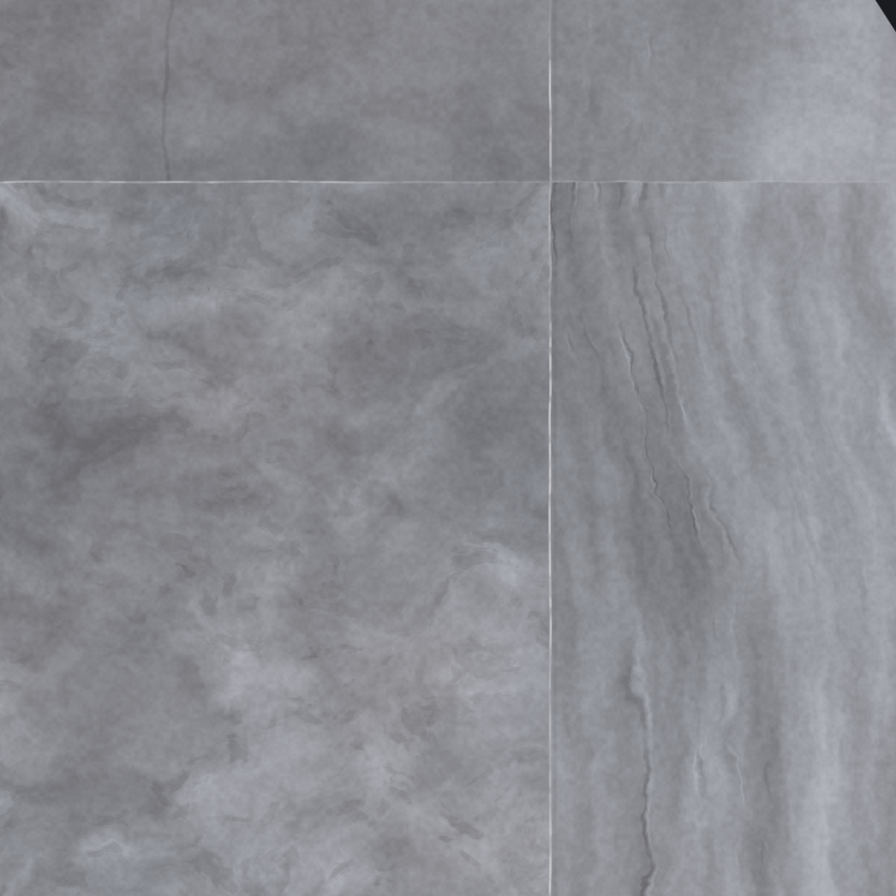
Reproduce this texture procedurally as a WebGL 1 fragment shader.

```glsl
precision highp float;
// Large grey stone tiles with cloudy mottling, drifting veins and thin pale worn joints.
uniform vec2 u_resolution;

const vec2 JOINT = vec2(0.614, 0.797);
const float TILE_SIZE = 1.0;
const float JOINT_HALF_WIDTH = 0.0011;
const vec3 STONE_DARK = vec3(0.415, 0.415, 0.435);
const vec3 STONE_MID = vec3(0.545, 0.553, 0.578);
const vec3 STONE_LIGHT = vec3(0.69, 0.70, 0.735);
const vec3 STONE_WARM = vec3(0.022, 0.004, -0.008);
const vec3 GROUT = vec3(0.79, 0.79, 0.80);
const vec3 TRIM = vec3(0.10, 0.105, 0.13);

float hash(vec2 p) {
  vec3 q = fract(p.xyx * 0.1031);
  q += dot(q, q.yzx + 33.33);
  return fract((q.x + q.y) * q.z);
}

float noise(vec2 p) {
  vec2 i = floor(p), f = fract(p);
  f = f * f * (3.0 - 2.0 * f);
  return mix(mix(hash(i), hash(i + vec2(1.0, 0.0)), f.x),
             mix(hash(i + vec2(0.0, 1.0)), hash(i + 1.0), f.x), f.y);
}

float fbm(vec2 p) {
  float sum = 0.0, amp = 0.5;
  for (int i = 0; i < 6; i++) {
    sum += amp * noise(p);
    p = mat2(1.6, 1.2, -1.2, 1.6) * p + 17.3;
    amp *= 0.53;
  }
  return sum;
}

// Soft round patch, one at its centre
float patchAt(vec2 p, vec2 centre, vec2 radius) {
  vec2 d = (p - centre) / radius;
  return exp(-dot(d, d));
}

// Thin line where the signed distance d crosses zero
float hairline(float d, float width, float pixel) {
  return 1.0 - smoothstep(0.3 * width, width + max(pixel, width), abs(d));
}

// Mottled stone tone, roughly 0 (dark) to 1 (light)
float cloudyStone(vec2 p, vec2 seed) {
  vec2 warp = vec2(fbm(p * 9.0 + seed), fbm(p * 9.0 + seed + 41.0)) - 0.5;
  float clouds = fbm(p * 6.0 + warp * 0.7 + seed + 9.0) - 0.5;
  float flakes = fbm(p * vec2(19.0, 25.0) + warp * 2.5 + seed + 70.0) - 0.5;
  float pits = smoothstep(0.08, 0.24, fbm(p * vec2(34.0, 48.0) + warp * 4.0 + seed) - 0.5);
  return 0.43 + 0.9 * clouds + 0.62 * flakes - 0.16 * pits * smoothstep(0.1, -0.1, -clouds - 0.05);
}

// Layered tone whose bands run down the tile and lean to the right
float veinedStone(vec2 p, vec2 seed, float pixel) {
  float lean = 0.1 * (1.0 - smoothstep(0.25, 0.75, p.y));
  float wobble = 0.05 * (fbm(p * vec2(7.0, 5.0) + seed) - 0.5);
  float across = p.x - lean + wobble + 0.022 * (fbm(p * 30.0) - 0.5);
  float bands = fbm(vec2(across * 16.0, p.y * 2.6) + seed) - 0.5;
  float streaks = fbm(vec2(across * 55.0, p.y * 8.0) + seed) - 0.5;
  float layer = noise(vec2(across * 38.0, p.y * 3.0) + seed + 5.0) - 0.5;
  float zone = smoothstep(0.55, 0.62, across) * (1.0 - smoothstep(0.70, 0.8, across));
  float broken = smoothstep(0.35, 0.75, fbm(p * vec2(18.0, 24.0) + seed));
  float shade = hairline(layer + 0.06, 0.05, pixel * 38.0);
  float pale = hairline(layer - 0.10, 0.04, pixel * 38.0) + hairline(across - 0.72, 0.0012, pixel);
  return 0.44 + 0.65 * bands + 0.45 * streaks + broken * zone * (0.22 * pale - 0.3 * shade);
}

// Coverage of one joint; distance d across it, coordinate s along it
float jointLine(float d, float s, float pixel) {
  d += 0.0014 * (noise(vec2(s * 30.0, 3.0)) - 0.5);
  float chips = smoothstep(0.1, 0.7, noise(vec2(s * 110.0, 8.0)));
  return hairline(d, JOINT_HALF_WIDTH, pixel) * mix(0.5, 1.0, chips);
}

void main() {
  vec2 p = gl_FragCoord.xy / u_resolution;
  float pixel = 1.0 / min(u_resolution.x, u_resolution.y);
  vec2 cell = (p - JOINT) / TILE_SIZE;
  vec2 tile = floor(cell), seed = tile * vec2(23.7, 31.1) + 80.0;
  vec2 toJoint = (fract(cell + 0.5) - 0.5) * TILE_SIZE;
  float isRight = step(0.0, tile.x), isTop = step(0.0, tile.y);

  // Stone: the lower right tile is veined, the others are cloudy
  float tone = mix(mix(cloudyStone(p, seed), 0.42, 0.4 * isTop), veinedStone(p, seed, pixel),
                   isRight * (1.0 - 0.6 * isTop));

  // Broad light and dark areas
  tone += isRight * 0.28 * smoothstep(0.74, 0.94, p.x);
  tone += 0.18 * patchAt(p, vec2(0.47, 0.47), vec2(0.13, 0.09));
  tone += 0.10 * patchAt(p, vec2(0.55, 0.25), vec2(0.2, 0.16));
  tone += 0.20 * patchAt(p, vec2(0.88, 0.85), vec2(0.08, 0.07));
  tone -= 0.22 * patchAt(p, vec2(0.43, 0.68), vec2(0.13, 0.12));
  tone -= 0.17 * patchAt(p, vec2(0.12, 0.50), vec2(0.17, 0.12));
  tone -= 0.16 * patchAt(p, vec2(0.0, 0.95), vec2(0.09, 0.2));

  // Faint crack and fine grain
  float crackX = 0.187 + 0.018 * (fbm(vec2(p.y * 16.0, 4.0)) - 0.5);
  tone -= 0.25 * isTop * hairline(p.x - crackX, 0.002, pixel) * noise(vec2(p.y * 30.0, 2.0));
  tone += 0.13 * (noise(p * 150.0) - 0.5) + 0.08 * (noise(p * 310.0) - 0.5);
  tone = clamp(tone, 0.0, 1.0);
  vec3 colour = mix(STONE_DARK, STONE_MID, min(tone * 2.0, 1.0));
  colour = mix(colour, STONE_LIGHT, max(tone * 2.0 - 1.0, 0.0));
  colour += STONE_WARM * (fbm(p * 4.0 + 55.0) - 0.4) * (1.0 - 0.6 * isRight);

  // Joints, brighter where less worn
  float wearX = mix(0.25, 0.9, smoothstep(0.3, 0.7, noise(vec2(p.y * 9.0, 12.0))));
  float wearY = mix(0.4, 0.8, noise(vec2(p.x * 14.0, 19.0))) * mix(1.0, 0.4, smoothstep(0.38, 0.5, p.x));
  float grout = max(wearX * jointLine(toJoint.x, p.y, pixel), wearY * jointLine(toJoint.y, p.x, pixel));
  colour *= 1.0 - 0.05 * hairline(toJoint.x - 0.005, 0.002, pixel);
  colour = mix(colour, GROUT, grout);

  // Dark trim across the upper right corner
  float trimEdge = dot(p - vec2(0.977, 1.0), normalize(vec2(0.036, 0.023)));
  gl_FragColor = vec4(mix(colour, TRIM, smoothstep(-pixel, pixel, trimEdge)), 1.0);
}
```
